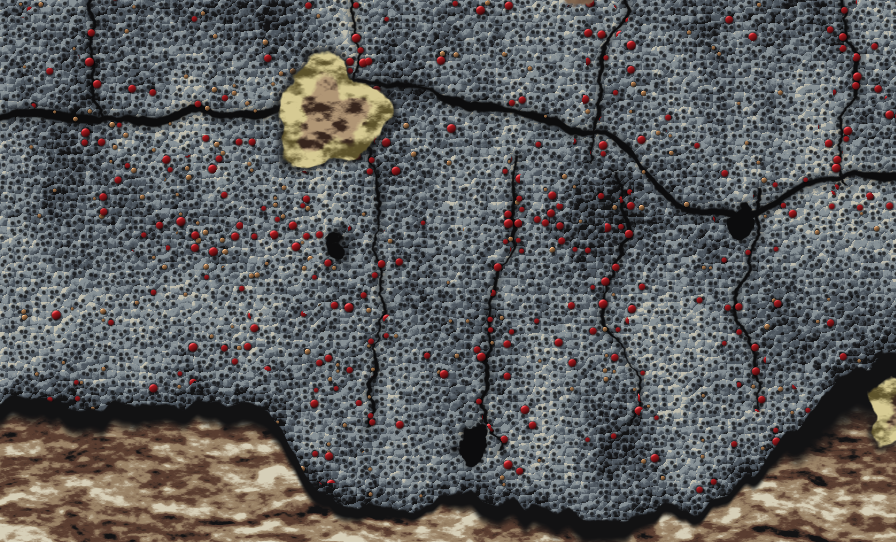
Reproduce this texture procedurally as a WebGL 2 fragment shader.

```glsl
#version 300 es
precision highp float;
// Draws a cracked, pimpled slate crust with red grains and flakes over fibrous wood.
uniform vec2 u_resolution;
out vec4 fragColor;

const vec3 BLACK = vec3(.07, .07, .075);
const vec3 SLATE = vec3(.30, .335, .37);
const vec3 PALE = vec3(.53, .57, .59);
const vec3 CREAM = vec3(.84, .81, .72);
const vec3 TAN = vec3(.60, .51, .40);
const vec3 BROWN = vec3(.35, .24, .19);
const vec3 RED = vec3(.66, .10, .12);

float hash(vec2 p) {
    vec3 q = fract(vec3(p.xyx) * .1031);
    q += dot(q, q.yzx + 33.33);
    return fract((q.x + q.y) * q.z);
}

float noise(vec2 p) {
    vec2 i = floor(p), f = fract(p);
    f = f * f * (3. - 2. * f);
    return mix(mix(hash(i), hash(i + vec2(1, 0)), f.x),
               mix(hash(i + vec2(0, 1)), hash(i + 1.), f.x), f.y);
}

float fbm(vec2 p) {
    float sum = 0., amp = .53;
    for (int i = 0; i < 4; i++) {
        sum += amp * noise(p);
        p = p * 2.07 + 17.3;
        amp *= .5;
    }
    return sum;
}

// Nearest scattered point: offset from it, random id, distance
vec4 cell(vec2 p) {
    vec4 best = vec4(9);
    for (int y = -1; y <= 1; y++)
    for (int x = -1; x <= 1; x++) {
        vec2 c = floor(p) + vec2(x, y);
        vec2 d = p - c - .15 - .7 * vec2(hash(c + 50.), hash(c + 91.));
        if (length(d) < best.w) best = vec4(d, hash(c + 133.), length(d));
    }
    return best;
}

// Lower rim of the crust
float rimHeight(float x) {
    return .26 - .19 * smoothstep(.47, .60, x) + .25 * smoothstep(1.28, 1.66, x)
         + .09 * (fbm(vec2(x * 8., 3.)) - .5) + .03 * (noise(vec2(x * 38., 8.)) - .5);
}

float mainCrack(vec2 p) {
    float y = .79 + .06 * smoothstep(.45, .68, p.x) - .10 * smoothstep(.72, 1.1, p.x)
            - .14 * smoothstep(1.1, 1.28, p.x) + .07 * smoothstep(1.38, 1.52, p.x);
    return abs(p.y - y - .05 * (fbm(vec2(p.x * 14., 5.)) - .5)) * .8;
}

// Wandering vertical crack kept between two heights
float sideCrack(vec2 p, float x, float low, float high) {
    float sway = .08 * (noise(vec2(p.y * 7., x * 40.)) - .5)
               + .035 * (fbm(vec2(p.y * 28., x * 70.)) - .5);
    return max(abs(p.x - x - sway), max(low - p.y, p.y - high));
}

float blob(vec2 p, vec2 centre, float radius, float rough) {
    return length(p - centre) - radius + rough * (fbm(p * 22.) - .5);
}

vec3 woodColor(vec2 p, float depth) {
    float fibre = fbm(vec2(p.x * 6., p.y * 48. + 5. * fbm(p * 5.)));
    float grit = fbm(p * vec2(45., 85.));
    float tone = fibre * .65 + grit * .5 - .06;
    vec3 col = mix(BLACK, BROWN, smoothstep(.28, .42, tone));
    col = mix(col, TAN, smoothstep(.44, .57, tone));
    col = mix(col, CREAM, smoothstep(.58, .72, tone));
    float reach = .012 + .05 * noise(vec2(p.x * 9., 2.)) + .08 * smoothstep(1.38, 1.55, p.x);
    return mix(BLACK, col, smoothstep(reach * .5, reach, depth));
}

vec3 crustColor(vec2 p, float height) {
    vec4 pimple = cell(p * 70.);
    float tone = .43 + 1.1 * (fbm(p * vec2(8., 5.)) - .5) + .9 * (fbm(p * 110.) - .5);
    tone += .55 * dot(pimple.xy, vec2(-.5, .85)) + .07 * smoothstep(.3, .9, p.y);
    tone -= .35 * (1. - smoothstep(0., .06, height));
    vec3 col = mix(BLACK, SLATE, smoothstep(-.15, .28, tone));
    col = mix(col, PALE, smoothstep(.32, .68, tone));
    col = mix(col, CREAM, .75 * smoothstep(.82, 1.05, tone));
    float pit = (1. - smoothstep(.14, .36, pimple.w)) * step(.22, pimple.z);
    return mix(col, BLACK, .8 * pit);
}

// Lit round grains; share sets how many cells hold one
vec3 addGrains(vec3 col, vec2 p, float scale, float share, vec3 tint) {
    vec4 g = cell(p * scale);
    float radius = .17 + .17 * fract(g.z * 57.);
    float light = .75 + 1.5 * dot(g.xy, vec2(-.5, .85));
    float has = step(g.z, share);
    col *= 1. - .5 * has * (1. - smoothstep(radius, radius + .16, g.w));
    vec3 lit = tint * light + .3 * smoothstep(.95, 1.2, light);
    return mix(col, lit, has * (1. - smoothstep(radius - .06, radius + .05, g.w)));
}

// Pale curled flake with a brown hollow and a shadow
vec3 addFlake(vec3 col, vec2 p, vec2 centre, float size) {
    vec2 q = p - centre;
    float a = atan(q.y, q.x);
    float d = length(q) - size * (1. + .14 * sin(3. * a + 2.) + .08 * sin(5. * a)) + .03 * (fbm(p * 25.) - .5);
    col = mix(col, BLACK, .7 * (1. - smoothstep(0., .018, d)));
    float grain = fbm(p * vec2(35., 60.));
    vec3 rim = mix(vec3(.36, .32, .17), CREAM * vec3(1., .98, .8), smoothstep(.3, .66, grain));
    vec3 hollow = mix(BROWN * .6, TAN * 1.15, smoothstep(.34, .62, grain));
    vec3 flake = mix(hollow, rim, smoothstep(-.045, -.03, d + .03 * (grain - .5)));
    return mix(flake, col, smoothstep(-.003, .003, d));
}

void main() {
    vec2 p = gl_FragCoord.xy / u_resolution.y;
    float height = p.y - rimHeight(p.x);
    vec3 crust = crustColor(p, height);

    // Cracks and hollows
    float side = 9.;
    for (int i = 0; i < 4; i++) {
        float n = float(i);
        side = min(side, sideCrack(p, .69 + .23 * n, .16 + .1 * hash(vec2(n, 4)), .74 - .03 * n));
        side = min(side, sideCrack(p, .20 + .46 * n, .78 - .04 * n, 1.1));
    }
    float width = .001 + .005 * noise(p * 19.);
    float gap = min(mainCrack(p) - width * 1.2, side - width * .7);
    gap = min(gap, blob(p, vec2(.625, .54), .024, .05));
    gap = min(gap, blob(p, vec2(.88, .18), .032, .06));
    gap = min(gap, blob(p, vec2(1.37, .59), .022, .05));
    crust *= .72 + .28 * smoothstep(0., .016, gap);
    crust = mix(BLACK * .7, crust, smoothstep(-.0015, .0025, gap));

    // Grains gather along the side cracks and in patches
    float patches = smoothstep(.54, .72, fbm(p * 5. + 9.));
    float share = .035 + .38 * exp(-side * 45.) + .2 * patches;
    crust = addGrains(crust, p + 3., 62., .03 + .06 * patches, vec3(.70, .50, .32));
    crust = addGrains(crust, p, 40., share, RED);

    vec3 col = mix(woodColor(p, -height), crust, smoothstep(-.003, .003, height));
    float bare = blob(p, vec2(1.06, 1.02), .045, .06);
    col = mix(mix(BROWN, TAN, fbm(p * 50.)), col, smoothstep(-.003, .003, bare));
    col = addFlake(col, p, vec2(.61, .79), .098);
    col = addFlake(col, p, vec2(1.66, .24), .06);
    fragColor = vec4(col, 1);
}
```
